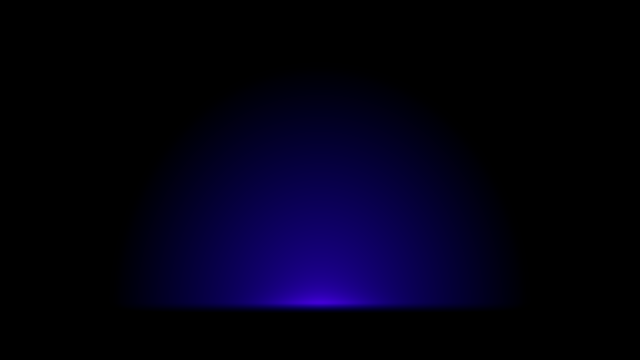
This background is drawn by a WebGL 2 fragment shader. Its source:

```glsl
#version 300 es
precision highp float;
// Violet-blue dome of light rising from a dark horizon with a thin bright flare.

uniform vec2 u_resolution;
out vec4 fragColor;

const float HORIZON = 0.145;                 // heights of the canvas
const vec2 DOME_RADII = vec2(0.575, 0.67);
const vec2 FLARE_SIZE = vec2(0.15, 0.030);

// Linear falloff inside an ellipse, eased at its rim.
float domeGlow(vec2 p, vec2 radii) {
    float inside = 1.0 - length(p / radii);
    return 0.5 * (inside + sqrt(inside * inside + 0.002));
}

// Wide, thin streak: Gaussian across, exponential upward.
float flareGlow(vec2 p, vec2 size) {
    float across = p.x / size.x;
    return exp(-across * across - abs(p.y) / size.y);
}

// Soft edge that hides the light beneath the horizon.
float floorMask(float height, float softness) {
    return smoothstep(-softness, softness, height);
}

// Blue light turns violet as it grows stronger.
vec3 violetRamp(float light) {
    return vec3(0.37 * light * light, 0.0, light);
}

void main() {
    vec2 p = (gl_FragCoord.xy - vec2(0.5, 0.0) * u_resolution) / u_resolution.y;
    p.y -= HORIZON;

    float dome = 0.60 * domeGlow(p, DOME_RADII);
    float flare = 0.29 * flareGlow(p - vec2(0.0, 0.012), FLARE_SIZE);
    float light = (dome + flare) * floorMask(p.y, 0.018);

    // Fade the faint rim of the dome to true black.
    light *= smoothstep(0.0, 0.03, light);
    fragColor = vec4(violetRamp(light), 1.0);
}
```
